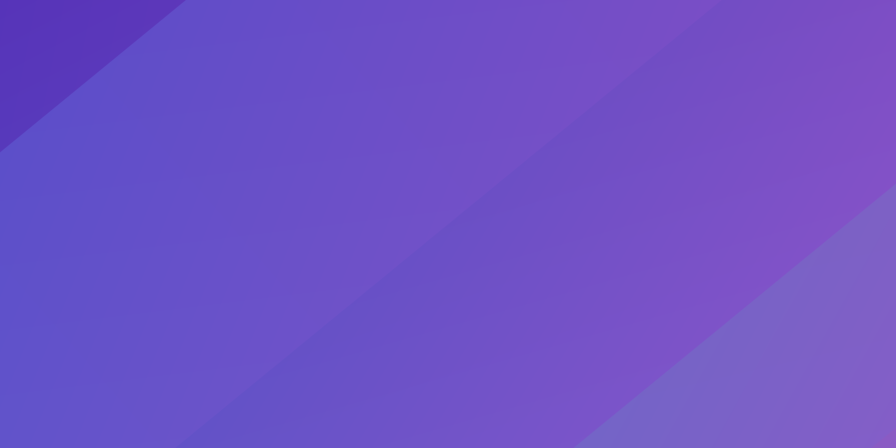
This background is drawn by a WebGL 1 fragment shader. Its source:

```glsl
precision highp float;
// Broad diagonal bands in violet and blue, each with its own soft gradient.

uniform vec2 u_resolution;

const float SLANT = 1.22;                           // horizontal run per unit of height
const vec3 RISE_TINT = vec3(0.064, -0.023, -0.014); // colour shift towards the top

// Gradient between the two sides of a band.
vec3 bandColor(float s, float start, float end, vec3 nearColor, vec3 farColor) {
  return mix(nearColor, farColor, clamp((s - start) / (end - start), 0.0, 1.0));
}

// Antialiased coverage to the right of a slanted edge.
float rightOf(float s, float edge, float blur) {
  return smoothstep(edge - blur, edge + blur, s);
}

void main() {
  // Height spans 0 to 1; s is where the slanted line meets the bottom.
  vec2 p = gl_FragCoord.xy / u_resolution.y;
  float s = p.x - SLANT * p.y;
  float blur = 1.2 / u_resolution.y;

  // Band edges, from upper left to lower right.
  float indigoEdge = -0.805;
  float blueEdge = 0.391;
  float violetEdge = 1.28;
  float lilacEdge = 1.945;

  vec3 indigo = bandColor(s, -SLANT, indigoEdge, vec3(0.274, 0.226, 0.738), vec3(0.300, 0.240, 0.744));
  vec3 blue = bandColor(s, indigoEdge, blueEdge, vec3(0.318, 0.324, 0.798), vec3(0.412, 0.328, 0.790));
  vec3 violet = bandColor(s, blueEdge, violetEdge, vec3(0.384, 0.323, 0.781), vec3(0.476, 0.332, 0.789));
  vec3 lilac = bandColor(s, violetEdge, lilacEdge, vec3(0.452, 0.393, 0.780), vec3(0.512, 0.370, 0.783));
  vec3 orchid = vec3(0.54, 0.358, 0.767);

  // Layer the bands over one another.
  vec3 color = mix(indigo, blue, rightOf(s, indigoEdge, blur));
  color = mix(color, violet, rightOf(s, blueEdge, blur));
  color = mix(color, lilac, rightOf(s, violetEdge, blur));
  color = mix(color, orchid, rightOf(s, lilacEdge, blur));

  gl_FragColor = vec4(color + RISE_TINT * p.y, 1.0);
}
```
